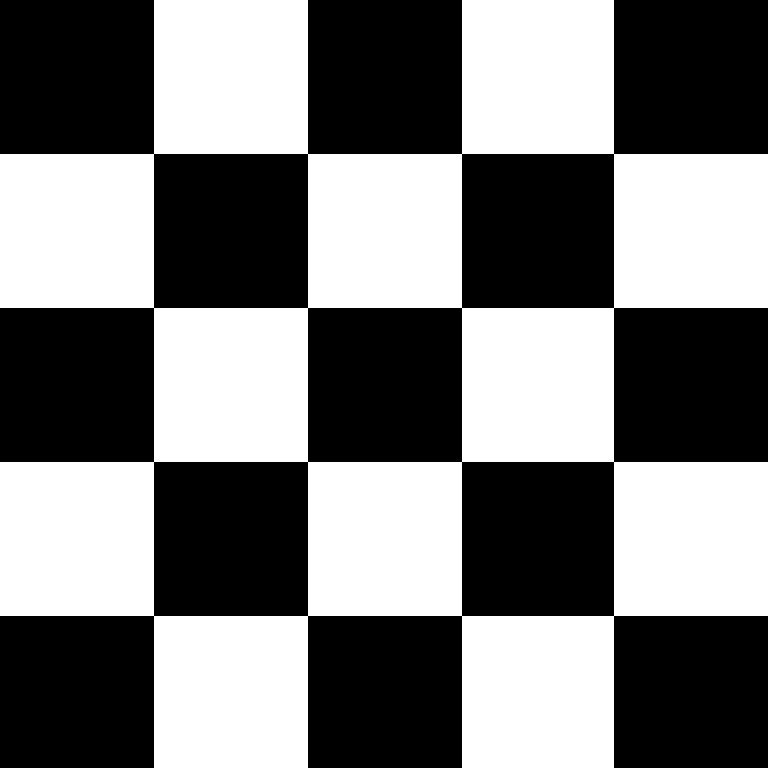
Give the GLSL for this pattern, as a three.js fragment shader.

```glsl
varying vec2 vUv;

const vec3 DARK = vec3(0.0);
const vec3 LIGHT = vec3(1.0);
const int CELLS = 5;             // squares across and down
const float CANVAS = 384.0;      // grid units along one side
const float CELL = 77.0;         // side of a full square
const float TRIM = 1.0;          // shortfall of the narrow column and row
const float NARROW_COLUMN = 4.0; // counted from the left; the narrow row is the lowest

// Position of the nth vertical (x) and horizontal (y) grid line
vec2 gridLine(float n) {
  vec2 trim = TRIM * vec2(step(NARROW_COLUMN, n), 1.0);
  return (n * CELL - trim) / CANVAS;
}

// Sign per axis, flipped at every grid line with a one-sample-wide ramp
vec2 alternate(vec2 p, vec2 blur) {
  vec2 parity = vec2(1.0);
  for (int i = 1; i < CELLS; i++) {
    vec2 side = clamp((p - gridLine(float(i))) / blur + 0.5, 0.0, 1.0);
    parity *= 1.0 - 2.0 * side;
  }
  return parity;
}

void main() {
  vec2 blur = max(fwidth(vUv), vec2(1e-5));
  vec2 parity = alternate(vUv, blur);
  float light = 0.5 - 0.5 * parity.x * parity.y;
  gl_FragColor = vec4(mix(DARK, LIGHT, light), 1.0);
}
```
